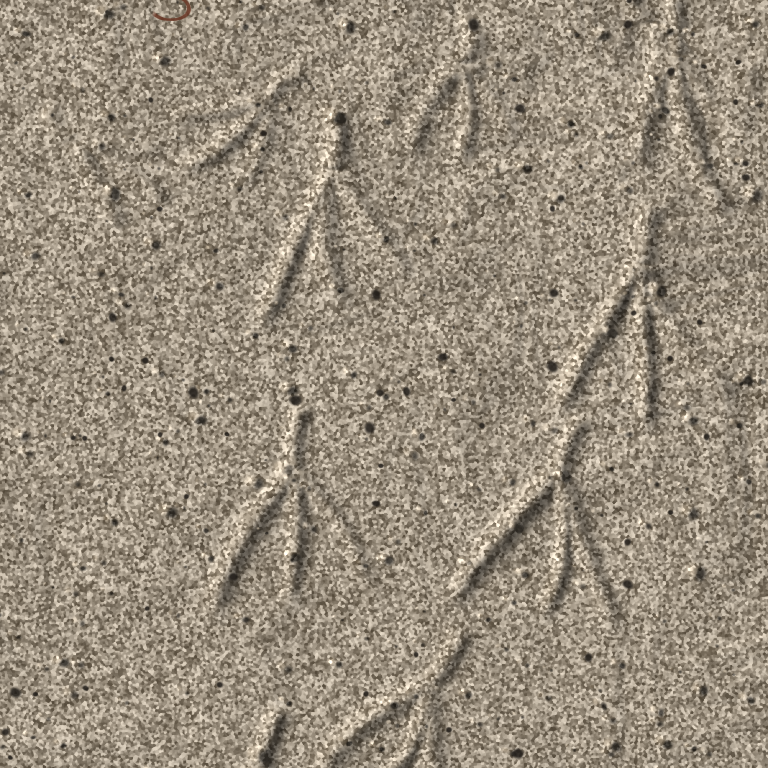
Give the GLSL for this texture, as a Shadertoy shader.

```glsl
#define GRAIN_COUNT 300.0
#define GRAIN_CONTRAST 0.52
#define CLUMP_CONTRAST 0.09
#define TOE_LENGTH 0.20
#define TOE_WIDTH 0.0125
#define GROUND_ROUGHNESS 0.75
#define LIT_GAIN 0.25
#define SHADE_GAIN 0.56
#define LIGHT_STEP (vec2(0.9, -0.45) * 0.006)
#define SAND_COLOR vec3(0.615, 0.570, 0.503)
#define PIT_COLOR vec3(0.12, 0.105, 0.09)
#define TWIG_COLOR vec3(0.40, 0.20, 0.13)

vec3 hash3(vec2 cell) {
    vec3 h = fract(cell.xyx * vec3(0.1031, 0.1030, 0.0973));
    h += dot(h, h.yxz + 33.33);
    return fract((h.xxy + h.yzz) * h.zyx);
}

// Cellular noise: each grain has its own tone, blended at the borders
float grains(vec2 p) {
    vec2 cell = floor(p), local = p - cell;
    float tone = 0.0, total = 0.0;
    for (int y = -1; y <= 1; y++)
    for (int x = -1; x <= 1; x++) {
        vec2 offset = vec2(x, y);
        vec3 h = hash3(cell + offset + 50.0);
        vec2 d = offset + h.xy - local;
        float weight = exp(-6.0 * dot(d, d));
        tone += weight * h.z;
        total += weight;
    }
    return tone / total - 0.5;
}

// Layered, folded sines for the uneven ground
float undulation(vec2 p) {
    float sum = 0.0, amp = 0.5;
    p *= 9.0;
    for (int i = 0; i < 5; i++) {
        p = mat2(0.8, 0.6, -0.6, 0.8) * p * 1.6 + 1.7;
        p += 0.6 * sin(p.yx * 1.3);
        sum += amp * sin(p.x) * sin(p.y);
        amp *= 0.62;
    }
    return sum;
}

// One round spot in some cells of a grid
float spots(vec2 p, float count, float chance, float softness) {
    vec2 cell = floor(p * count);
    vec3 h = hash3(cell + count * 3.0);
    vec3 k = hash3(cell + count * 7.0);
    float radius = mix(0.09, 0.22, k.x * k.x);
    vec2 d = fract(p * count) - mix(vec2(0.25), vec2(0.75), h.xy);
    d.y *= mix(0.8, 1.3, k.y);
    return step(h.z, chance) * (1.0 - smoothstep(radius * (1.0 - softness), radius, length(d)));
}

// Ridges of three front toes and a short hind toe
float birdPrint(vec2 q, float heading, float size, float seed) {
    float ridge = 0.0;
    for (int toe = 0; toe < 4; toe++) {
        bool hind = toe == 3;
        vec3 h = hash3(vec2(seed, float(toe) + 9.0));
        float angle = heading + (hind ? 3.0 : (float(toe) - 1.0) * 0.52) + 0.16 * (h.x - 0.5);
        float reach = size * TOE_LENGTH * (hind ? 0.42 : 0.8 + 0.35 * h.y);
        vec2 dir = vec2(sin(angle), -cos(angle));
        float along = dot(q, dir) / reach;
        float across = dot(q, vec2(-dir.y, dir.x));
        across += (h.z - 0.5) * 0.035 * sin(3.14 * clamp(along, 0.0, 1.0));
        float width = TOE_WIDTH * (0.8 + 0.4 * h.z);
        float ends = smoothstep(-0.06, 0.06, along) * (1.0 - smoothstep(0.8, 1.05, along));
        float strength = (toe == 2 ? 0.85 : 1.15) + 0.3 * (h.y - 0.5);
        ridge = max(ridge, strength * ends * exp(-across * across / (width * width)));
    }
    return ridge;
}

// Two walking trails and a row of worn prints
float tracks(vec2 p) {
    float ridge = 0.0;
    for (int trail = 0; trail < 3; trail++)
    for (int i = 0; i < 4; i++) {
        float s = float(i), seed = float(trail) * 11.0 + s;
        vec2 hub = vec2(0.56 + 0.2 * s - 0.031 * s * s, 0.11 + 0.273 * s);
        float heading = mix(-0.42, 0.30, s / 3.0), size = 1.0;
        if (trail == 1) {
            hub = vec2(0.34 + 0.045 * s, 0.39 * s);
            heading = -0.16 + 0.13 * s;
        } else if (trail == 2) {
            hub = vec2(0.10 + 0.25 * s, 0.82 + 0.05 * s);
            heading = 2.2 * (hash3(vec2(seed, 4.0)).x - 0.5);
            size = 0.7;
        }
        vec2 q = p - hub;
        if (dot(q, q) > 0.09) continue;
        ridge = max(ridge, mix(0.2, 1.0, size) * birdPrint(q, heading, size, seed));
    }
    return ridge;
}

float height(vec2 p) {
    float trampled = 0.6 + 0.9 * smoothstep(0.8, 1.7, p.x + p.y);
    return tracks(p) + GROUND_ROUGHNESS * trampled * undulation(p)
         + 1.3 * spots(p, 17.0, 0.34, 0.9) + 0.9 * spots(p + 0.37, 29.0, 0.22, 0.9);
}

void mainImage(out vec4 fragColor, in vec2 fragCoord) {
    vec2 p = fragCoord / iResolution.y;
    vec2 ragged = p + 0.0035 * vec2(undulation(p * 2.0), undulation(p * 2.0 + 5.0));

    // Relief lit from the upper left
    float slope = height(ragged + LIGHT_STEP) - height(ragged - LIGHT_STEP);
    float light = 1.0 + min(max(slope, 0.0), 1.2) * LIT_GAIN + max(min(slope, 0.0), -1.1) * SHADE_GAIN;

    // Sand grains
    float tone = GRAIN_CONTRAST * grains(p * GRAIN_COUNT)
               + CLUMP_CONTRAST * grains(p * GRAIN_COUNT * 0.4 + 7.0);
    vec3 color = (SAND_COLOR + tone * vec3(1.0, 0.99, 0.97)) * light;

    // Dark pits and a curled twig
    float pits = spots(ragged + 0.11, 21.0, 0.13, 0.6);
    color = mix(color, PIT_COLOR, 0.85 * pits);
    vec2 q = ragged - vec2(0.222, 0.99);
    float curl = abs(length(q * vec2(1.0, 1.5)) - 0.024);
    float twig = (1.0 - smoothstep(0.0015, 0.004, curl)) * smoothstep(-0.008, 0.0, q.x - q.y * 0.5 + 0.012);
    color = mix(color, TWIG_COLOR, 0.85 * twig);

    fragColor = vec4(clamp(color, 0.0, 1.0), 1.0);
}
```
